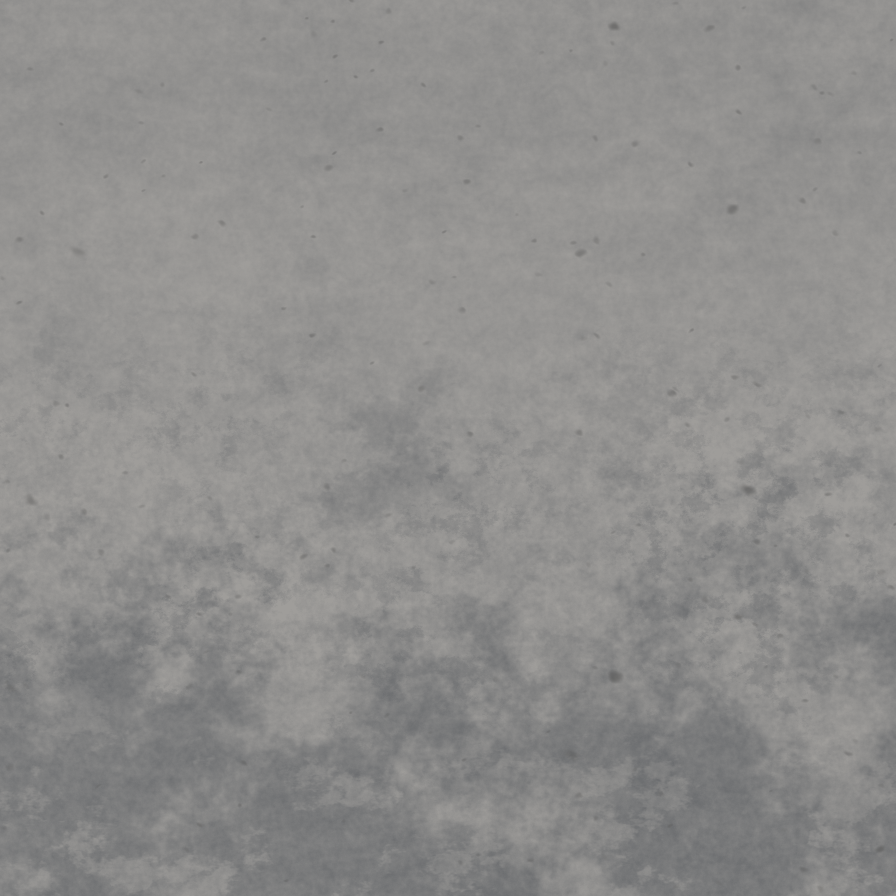
Write a WebGL 1 fragment shader that draws this texture.

```glsl
precision highp float;

uniform vec2 u_resolution;

const vec3 PALE = vec3(0.601, 0.595, 0.586);
const vec3 DAMP = vec3(0.448, 0.453, 0.459);
const vec3 PIT = vec3(0.340, 0.338, 0.335);

vec2 hash2(vec2 p) {
  vec3 q = fract(p.xyx * vec3(0.1031, 0.1030, 0.0973));
  q += dot(q, q.yzx + 33.33);
  return fract((q.xx + q.yz) * q.zy);
}

vec2 gradientAt(vec2 cell) {
  float angle = 6.2832 * hash2(cell).x;
  return vec2(cos(angle), sin(angle));
}

// Gradient noise, roughly -0.7 to 0.7
float noise(vec2 p) {
  vec2 i = floor(p);
  vec2 f = p - i;
  vec2 u = f * f * f * (f * (f * 6.0 - 15.0) + 10.0);
  vec2 e = vec2(1.0, 0.0);
  float low = mix(dot(gradientAt(i), f), dot(gradientAt(i + e), f - e), u.x);
  float high = mix(dot(gradientAt(i + e.yx), f - e.yx),
                   dot(gradientAt(i + 1.0), f - 1.0), u.x);
  return mix(low, high, u.y);
}

float fbm(vec2 p, float gain) {
  float sum = 0.0;
  float amplitude = 0.7;
  for (int i = 0; i < 6; i++) {
    sum += amplitude * noise(p);
    p = mat2(1.6, 1.2, -1.2, 1.6) * p + 17.3;
    amplitude *= gain;
  }
  return sum;
}

// Scattered oval pits, at most one per grid cell
float pits(vec2 uv, float cells, float chance, float radius) {
  vec2 p = uv * cells + 0.003 * cells * noise(uv * 90.0);
  vec2 base = floor(p);
  float cover = 0.0;
  for (int y = -1; y <= 1; y++) {
    for (int x = -1; x <= 1; x++) {
      vec2 cell = base + vec2(float(x), float(y));
      vec2 place = hash2(cell + 41.0);
      vec2 kind = hash2(cell + 137.0);
      vec2 d = (p - cell - place) / cells;
      d.y = d.y * 1.4 + d.x * (kind.y - 0.5);
      float size = radius * mix(0.5, 1.0, kind.y);
      float spot = 1.0 - smoothstep(size * 0.2, size * 1.4, length(d));
      cover = max(cover, spot * step(kind.x, chance) * mix(0.4, 1.0, place.x));
    }
  }
  return cover;
}

// Soft band that is 1 between low and high
float band(float v, float low, float high, float soft) {
  return smoothstep(low - soft, low + soft, v)
       * (1.0 - smoothstep(high - soft, high + soft, v));
}

// Ragged damp stains that gather towards the foot of the wall
float dampness(vec2 uv) {
  float field = fbm(uv * vec2(4.0, 4.6) + 8.0, 0.70);
  float height = mix(0.29, -0.42, smoothstep(0.0, 0.56, uv.y));
  return smoothstep(-0.28, 0.36, field + height);
}

// Ragged blotches of the given scale, gathered in loose groups
float blotches(vec2 uv, vec2 scale, float seed) {
  float shape = fbm(uv * scale + seed, 0.68);
  float groups = smoothstep(-0.32, 0.16, noise(uv * 4.5 + seed * 1.7));
  return smoothstep(0.0, 0.34, shape) * groups;
}

void main() {
  vec2 uv = gl_FragCoord.xy / u_resolution;
  float damp = dampness(uv) * (1.0 - 0.75 * smoothstep(0.3, 0.65, uv.y));
  float foot = 1.0 - smoothstep(0.05, 0.4, uv.y);
  float middle = band(uv.y, 0.16, 0.56, 0.15);

  // Broad clouds and trowel streaks
  float clouds = fbm(uv * vec2(2.5, 5.0) + 90.0, 0.6);
  float streaks = fbm(uv * vec2(5.0, 34.0) + vec2(0.0, 2.0 * noise(uv * 3.0)), 0.64);
  float shade = 0.04 + 0.78 * damp + 0.26 * clouds + mix(0.11, 0.17, foot) * streaks;
  shade += 0.11 * smoothstep(0.55, 0.95, uv.y);

  // Worn blotches and small flakes across the middle
  float worn = 0.38 * blotches(uv, vec2(8.0, 10.0), 33.0)
             + 0.36 * blotches(uv, vec2(24.0, 30.0), 51.0);
  shade += worn * mix(0.18, 1.0, middle) * (1.0 - 0.65 * damp);

  // Pale lime crust breaking through the damp
  float crust = fbm(uv * vec2(8.0, 12.0) + 123.0, 0.70);
  shade -= 0.42 * smoothstep(0.12, 0.36, crust) * damp * foot;

  // Faint formwork seams near the foot
  float wobble = 0.006 * noise(uv * 24.0);
  float level = band(uv.y + wobble, 0.197, 0.201, 0.003) * band(uv.x, 0.42, 0.70, 0.03);
  float upright = band(uv.x + wobble, 0.705, 0.755, 0.008) * band(uv.y, 0.08, 0.27, 0.05);
  shade += 0.20 * upright - 0.12 * level;

  // Fine mottling, rougher towards the foot
  float mottle = 0.25 * fbm(uv * 42.0, 0.74) + 0.13 * noise(uv * 150.0);
  shade += mottle * mix(0.8, 1.25, max(foot, middle));

  vec3 color = mix(PALE, DAMP, clamp(shade, -0.15, 1.15));
  float pitted = max(pits(uv, 13.0, 0.10, 0.0085), 0.65 * pits(uv, 40.0, 0.10, 0.0046));
  color = mix(color, PIT, 0.6 * pitted);
  gl_FragColor = vec4(color, 1.0);
}
```
